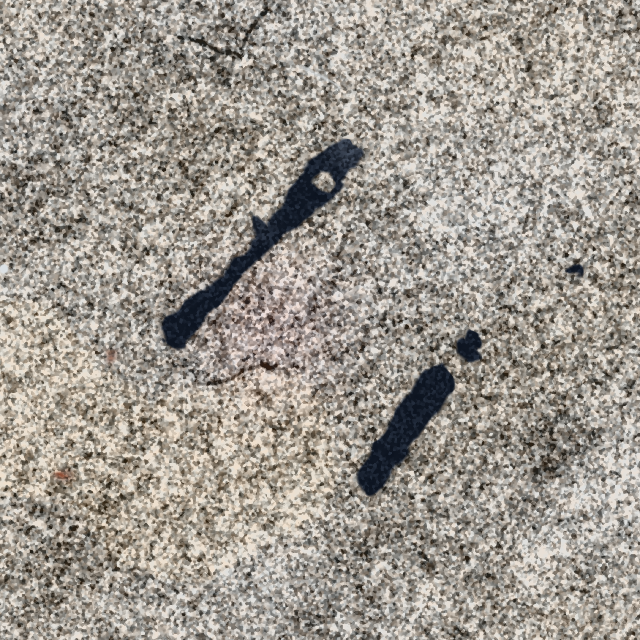
Write a Shadertoy shader that draws this texture.

```glsl
#define STONE_TONE 0.66
#define GRAIN_SCALE 235.0
#define GRAIN_CONTRAST 0.56
#define CLUMP_CONTRAST 0.30
#define EDGE_WOBBLE 0.016
#define CRACK_DEPTH 0.36
#define WARM_TINT vec3(.028, 0, -.042)
#define INK_DARK vec3(.045, .075, .125)
#define INK_LIGHT vec3(.20, .25, .33)

// Light and dark areas: centre, radius, change of tone
const vec4 BROAD[9] = vec4[9](
  vec4(.26,.83,.14,-.09), vec4(.04,.7,.08,-.08), vec4(.22,.42,.08,-.07),
  vec4(.8,.93,.22,.05), vec4(.52,.47,.18,-.03), vec4(.8,.38,.11,-.08),
  vec4(.6,.1,.15,-.09), vec4(.08,.15,.09,-.12), vec4(.145,.78,.045,.12));
const vec4 LOCAL[9] = vec4[9](
  vec4(.66,.06,.045,.13), vec4(.85,.14,.035,.12), vec4(.98,.24,.05,.14),
  vec4(.68,.69,.05,.07), vec4(.87,.3,.04,-.11), vec4(.31,.71,.011,-.22),
  vec4(.105,.81,.026,-.14), vec4(.328,.705,.018,.13), vec4(.795,.665,.022,.15));
// Slab outline, crack segments and lip of the hollow
const vec2 SLAB[14] = vec2[14](
  vec2(-.05,.55), vec2(.08,.53), vec2(.17,.42), vec2(.23,.36), vec2(.31,.4),
  vec2(.43,.43), vec2(.52,.37), vec2(.52,.27), vec2(.49,.19), vec2(.39,.125),
  vec2(.26,.085), vec2(.18,.12), vec2(.13,.2), vec2(-.05,.24));
const vec4 CRACKS[7] = vec4[7](
  vec4(.28,.942,.32,.932), vec4(.32,.932,.373,.911), vec4(.373,.911,.39,.948),
  vec4(.39,.948,.425,.998), vec4(.312,.4,.358,.408), vec4(.358,.408,.391,.423),
  vec4(.391,.423,.43,.431));
const vec4 LIP[4] = vec4[4](
  vec4(.898,.362,.846,.336), vec4(.846,.336,.829,.297),
  vec4(.829,.297,.852,.25), vec4(.852,.25,.802,.14));

vec2 hash2(vec2 cell) {
  vec3 q = fract(cell.xyx * vec3(.1031, .1030, .0973));
  q += dot(q, q.yzx + 33.33);
  return fract((q.xx + q.yz) * q.zy);
}

// Cellular noise: random cell tones with soft borders
float cells(vec2 p) {
  float total = 0., weight = 0.;
  for (int k = 0; k < 9; k++) {
    vec2 cell = floor(p) + vec2(k % 3, k / 3) - 1.;
    vec2 away = cell + hash2(cell) - p;
    float w = exp(-7. * dot(away, away));
    total += w * hash2(cell + 71.).x;
    weight += w;
  }
  return total / weight;
}

// Distance to a segment whose radius changes from ra to rb
float taper(vec2 p, vec2 a, vec2 b, float ra, float rb) {
  vec2 d = b - a;
  float t = clamp(dot(p - a, d) / dot(d, d), 0., 1.);
  return length(p - a - d * t) - mix(ra, rb, t);
}

float line(vec2 p, vec4 ends) { return taper(p, ends.xy, ends.zw, 0., 0.); }

float slabDistance(vec2 p) {
  float best = 1e3, side = 1.;
  for (int i = 0; i < 14; i++) {
    vec2 a = SLAB[i], b = SLAB[(i + 13) % 14];
    best = min(best, line(p, vec4(a, b)));
    if ((a.y > p.y) != (b.y > p.y) && p.x < a.x + (b.x - a.x) * (p.y - a.y) / (b.y - a.y)) side = -side;
  }
  return best * side;
}

float glow(vec2 p, vec2 centre, float radius) {
  vec2 d = (p - centre) / radius;
  return exp(-dot(d, d));
}

float inkDistance(vec2 p) {
  // Long stain with a bulb at each end and a hole
  float d = taper(p, vec2(.544,.763), vec2(.504,.723), .02, .034);
  d = min(d, taper(p, vec2(.504,.723), vec2(.456,.664), .034, .02));
  d = min(d, taper(p, vec2(.456,.664), vec2(.423,.633), .019, .012));
  d = min(d, taper(p, vec2(.423,.633), vec2(.349,.555), .012, .011));
  d = min(d, taper(p, vec2(.349,.555), vec2(.281,.486), .013, .027));
  d = min(d, taper(p, vec2(.402,.652), vec2(.416,.63), .01, .013));
  d = max(d, .016 - length(p - vec2(.506,.716)));
  // Short bar and loose specks
  d = min(d, taper(p, vec2(.684,.402), vec2(.575,.25), .026, .021));
  d = min(d, taper(p, vec2(.725,.461), vec2(.741,.445), .013, .01));
  d = min(d, length(p - vec2(.741,.47)) - .014);
  return min(d, taper(p, vec2(.889,.576), vec2(.908,.58), .005, .007));
}

void mainImage(out vec4 fragColor, in vec2 fragCoord) {
  vec2 p = fragCoord / iResolution.y;
  float fine = cells(p * GRAIN_SCALE), medium = cells(p * 105.);
  float clump = cells(p * 42.), broad = cells(p * 13.);
  vec2 wobble = vec2(clump, cells(p * 42. + 19.)) - .5;
  vec2 q = p + wobble * EDGE_WOBBLE + .006 * sin(p.yx * 37. + 3. * broad);

  // Grain, slanting light on bumps, pits
  float tone = STONE_TONE + GRAIN_CONTRAST * (fine - .5) + CLUMP_CONTRAST * (medium - .5);
  tone += .1 * (clump + broad - 1.) + .16 * (clump - cells((p + vec2(-.004, .006)) * 42.));
  tone -= .22 * smoothstep(.36, .12, cells(p * 150. + 7.));

  // Weathered areas
  for (int i = 0; i < 9; i++) {
    tone += BROAD[i].w * glow(q, BROAD[i].xy, BROAD[i].z);
    tone += LOCAL[i].w * glow(q, LOCAL[i].xy, LOCAL[i].z);
  }

  // Slab with a bright right rim and a shaded left foot
  float slab = slabDistance(q), inside = smoothstep(.012, -.012, slab);
  tone += .045 * inside + .07 * exp(-abs(slab + .016) * 55.) * smoothstep(.15, .5, p.x);
  tone -= .13 * exp(-abs(slab) * 90.) * smoothstep(.25, .1, p.y) * smoothstep(.4, .15, p.x);

  // Cracks and shaded lip
  float crack = 1., lip = 1.;
  for (int i = 0; i < 7; i++) crack = min(crack, line(p + wobble * .007, CRACKS[i]));
  for (int i = 0; i < 4; i++) lip = min(lip, line(q, LIP[i]));
  tone -= CRACK_DEPTH * smoothstep(.005, .001, crack) + .08 * exp(-crack * 90.) + .15 * exp(-lip * 75.);

  // Stone colour with pink drifts
  float drift = sin(p.x * 9. + 2. * sin(p.y * 7.)) + sin(p.y * 13. - p.x * 5.);
  vec3 colour = clamp(tone, .12, .88) + WARM_TINT * (.75 + .6 * inside + .12 * drift);
  colour += vec3(.03, -.012, 0) * glow(p, vec2(.42,.49), .11);
  colour += vec3(.05, 0, -.04) * (cells(p * 170. + 31.) - .5);

  // Pale marks and rust flecks
  float pale = .65 * smoothstep(.003, -.001, taper(p + wobble * .004, vec2(.474,.893), vec2(.532,.864), .002, .0005));
  pale = max(pale, smoothstep(.009, .005, length(p - vec2(.006,.58))));
  colour = mix(colour, vec3(.86, .88, .89), pale);
  float rust = glow(q, vec2(.094,.25), .01) + .6 * glow(q, vec2(.176,.447), .008);
  colour = mix(colour, mix(vec3(.22, .08, .04), vec3(.62, .3, .18), fine), .9 * rust);

  // Ink, thinner near the upper tip
  float ink = inkDistance(p + wobble * .01 + (medium - .5) * .004);
  float thin = glow(p, vec2(.548,.765), .035) + .5 * glow(p, vec2(.405,.645), .025);
  vec3 inkColour = mix(INK_DARK, INK_LIGHT, clamp(.5 * thin + .9 * (fine - .42), 0., 1.));
  colour *= 1. - .16 * exp(-max(ink, 0.) * 150.);
  colour = mix(colour, inkColour, smoothstep(.003, -.003, ink) * (.97 - .12 * thin));
  fragColor = vec4(clamp(colour, 0., 1.), 1);
}
```
